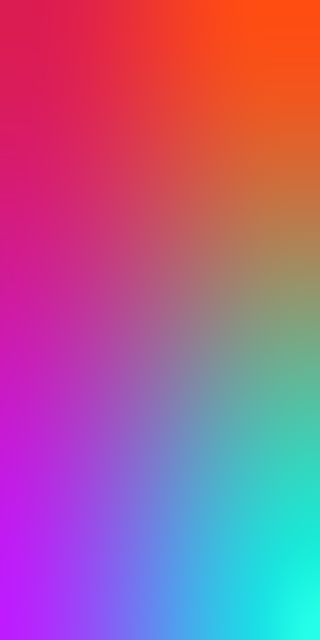
Reproduce this background procedurally as a Shadertoy shader.

```glsl
// Four-corner colour mesh: crimson, orange, violet and aqua, with a soft corner glow.
#define CRIMSON vec3(0.86, 0.11, 0.32)
#define ORANGE vec3(1.00, 0.30, 0.07)
#define VIOLET vec3(0.76, 0.09, 1.00)
#define AQUA vec3(0.03, 0.96, 0.89)
#define GLOW_COLOR vec3(0.12, 0.05, 0.02)
#define GLOW_RADIUS vec2(0.22, 0.18)
#define RAMP_BOTTOM vec2(-0.08, 1.02)
#define RAMP_TOP vec2(0.10, 0.82)

// Blend of the corners; the horizontal ramp tightens towards the top.
vec3 cornerMesh(vec2 uv) {
    vec2 ramp = mix(RAMP_BOTTOM, RAMP_TOP, uv.y * uv.y);
    float across = smoothstep(ramp.x, ramp.y, uv.x);
    float up = smoothstep(0.0, 1.0, uv.y);
    vec3 left = mix(VIOLET, CRIMSON, up);
    vec3 right = mix(AQUA, ORANGE, up);
    return mix(left, right, across);
}

// Elliptical falloff around the lower right corner.
float cornerGlow(vec2 uv) {
    float dist = length((uv - vec2(1.0, 0.0)) / GLOW_RADIUS);
    return 1.0 - smoothstep(0.0, 1.0, dist);
}

void mainImage(out vec4 fragColor, in vec2 fragCoord) {
    vec2 uv = fragCoord / iResolution.xy;
    vec3 color = cornerMesh(uv) + GLOW_COLOR * cornerGlow(uv);
    fragColor = vec4(clamp(color, 0.0, 1.0), 1.0);
}
```
